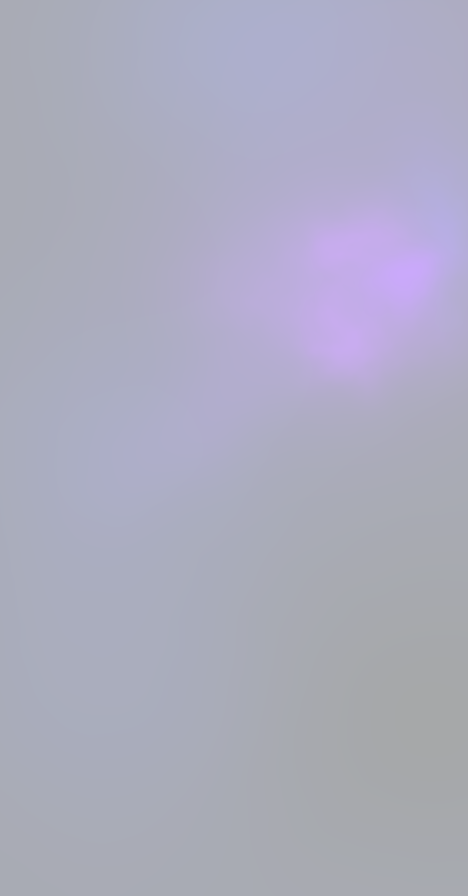
Reproduce this background procedurally as a WebGL 2 fragment shader.

```glsl
#version 300 es
precision highp float;
// A soft violet nebula glowing through pale blue-grey mist.

#define MIST_GREY vec3(0.660, 0.670, 0.702)
#define WARM_GREY vec3(0.648, 0.655, 0.655)
#define HAZE_BLUE vec3(0.675, 0.692, 0.815)
#define HALO_LILAC vec3(0.720, 0.680, 0.850)
#define CLOUD_VIOLET vec3(0.790, 0.675, 0.945)
#define CORE_VIOLET vec3(0.800, 0.660, 1.000)
#define RIM_BLUE vec3(0.710, 0.690, 0.930)
#define WISP_SCALE 13.0
#define WISP_WARP 0.050

uniform vec2 u_resolution;
out vec4 fragColor;

float hash(vec2 p) {
    vec3 q = fract(vec3(p.xyx) * 0.1031);
    q += dot(q, q.yzx + 33.33);
    return fract((q.x + q.y) * q.z);
}

float noise(vec2 p) {
    vec2 i = floor(p), f = fract(p);
    f = f * f * (3.0 - 2.0 * f);
    return mix(mix(hash(i), hash(i + vec2(1, 0)), f.x),
               mix(hash(i + vec2(0, 1)), hash(i + vec2(1, 1)), f.x), f.y);
}

float fbm(vec2 p) {
    float sum = 0.0, weight = 0.5;
    for (int i = 0; i < 5; i++) {
        sum += weight * noise(p);
        p = mat2(1.6, 1.2, -1.2, 1.6) * p + 7.3;
        weight *= 0.5;
    }
    return sum;
}

// Elliptical Gaussian glow, turned by an angle in radians
float glow(vec2 p, vec2 center, vec2 radius, float angle) {
    float c = cos(angle), s = sin(angle);
    vec2 d = mat2(c, -s, s, c) * (p - center) / radius;
    return exp(-dot(d, d));
}

void main() {
    // Canvas height is one unit
    vec2 p = gl_FragCoord.xy / u_resolution.y;

    // Broad and fine distortion
    vec2 drift = vec2(fbm(p * 5.0), fbm(p * 5.0 + 19.0)) - 0.48;
    vec2 curl = vec2(fbm(p * WISP_SCALE + 3.0), fbm(p * WISP_SCALE + 41.0)) - 0.48;
    vec2 soft = p + drift * 0.06;
    vec2 wisp = p + curl * WISP_WARP;
    float density = fbm(wisp * WISP_SCALE * 1.5 + 11.0);

    // Grey and blue mist
    vec3 color = MIST_GREY;
    color = mix(color, WARM_GREY, 0.85 * glow(soft, vec2(0.49, 0.20), vec2(0.20, 0.17), 0.0));
    color = mix(color, HAZE_BLUE, 0.85 * glow(soft, vec2(0.29, 0.95), vec2(0.18, 0.15), 0.0));
    color = mix(color, HAZE_BLUE, 0.55 * glow(soft, vec2(0.15, 0.50), vec2(0.18, 0.17), 0.0));
    color = mix(color, HAZE_BLUE, 0.32 * glow(soft, vec2(0.12, 0.24), vec2(0.16, 0.18), 0.0));
    color = mix(color, HALO_LILAC, 0.32 * glow(soft, vec2(0.50, 0.93), vec2(0.17, 0.20), 0.0));

    // Lilac halo and its trailing arm
    color = mix(color, HALO_LILAC, 0.80 * glow(soft, vec2(0.37, 0.70), vec2(0.19, 0.16), 0.0));
    color = mix(color, HALO_LILAC, 0.40 * glow(soft, vec2(0.25, 0.56), vec2(0.15, 0.06), 0.85));

    // Wispy violet cloud with a blue rim
    float veil = 0.55 + 0.9 * density;
    float cloud = 0.62 * glow(wisp, vec2(0.395, 0.725), vec2(0.055, 0.050), 0.0)
                + 0.62 * glow(wisp, vec2(0.375, 0.620), vec2(0.062, 0.044), -0.4)
                + 0.40 * glow(wisp, vec2(0.420, 0.670), vec2(0.095, 0.085), 0.3)
                + 0.22 * glow(wisp, vec2(0.270, 0.665), vec2(0.060, 0.055), 0.0);
    color = mix(color, RIM_BLUE, 0.65 * veil * glow(wisp, vec2(0.49, 0.745), vec2(0.055, 0.090), 0.0));
    color = mix(color, CLOUD_VIOLET, clamp(cloud * veil, 0.0, 0.95));
    color = mix(color, CORE_VIOLET, 0.85 * glow(wisp, vec2(0.448, 0.682), vec2(0.046, 0.027), 0.5));

    fragColor = vec4(color, 1.0);
}
```
